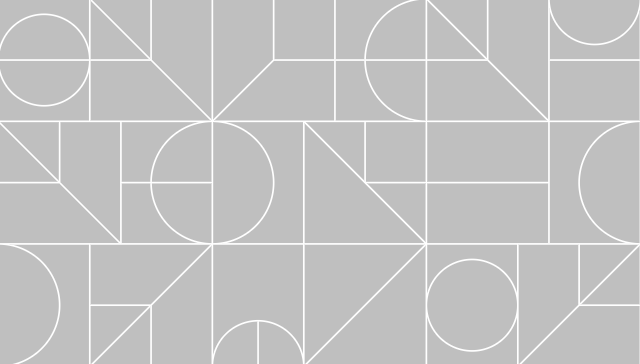
Write a Shadertoy shader that draws this pattern.

```glsl
#define ROWS_SHOWN 2.9695
#define NARROW 0.746
#define HALF_LINE 0.0068
#define MARGIN vec2(0.0136, 0.0102)
#define GROUND vec3(0.749)
#define INK vec3(1.0)

// Parts a tile can carry, one bit each
const int FALL = 1, RISE = 2, HALF_RISE = 4;
const int UP = 8, DOWN = 16, LEFT = 32, RIGHT = 64;
const int ARC_LEFT = 128, ARC_RIGHT = 256;
const int RING = 512, BOWL = 1024, DOME = 2048;
const int BAR = LEFT | RIGHT;
const int WEDGE = FALL | UP | LEFT;

// Three rows of six tiles, top row first
const int TILES[18] = int[18](
    RING | BAR, WEDGE, HALF_RISE | UP | RIGHT, ARC_RIGHT | BAR, WEDGE, BOWL | BAR,
    WEDGE, ARC_RIGHT | BAR, ARC_LEFT, FALL | UP | RIGHT, BAR, ARC_RIGHT,
    ARC_LEFT, RISE | LEFT | DOWN, DOME, RISE, RING, RISE | UP | RIGHT);

// Bit i is set where column i of the row is a full square
const int WIDE[3] = int[3](22, 25, 42);

float segment(vec2 p, vec2 a, vec2 b) {
    vec2 ab = b - a;
    return length(p - a - ab * clamp(dot(p - a, ab) / dot(ab, ab), 0.0, 1.0));
}

float ring(vec2 p, vec2 center, float radius) {
    return abs(length(p - center) - radius);
}

void addPart(inout float d, int parts, int part, float partDist) {
    if ((parts & part) != 0) d = min(d, partDist);
}

// Distance to the nearest line in a tile; q runs right and down
float tileLines(vec2 q, float w, int parts) {
    vec2 mid = vec2(0.5 * w, 0.5);
    float small = 0.5 * NARROW;
    float d = min(min(q.x, w - q.x), min(q.y, 1.0 - q.y));

    // Straight strokes
    addPart(d, parts, FALL, segment(q, vec2(0.0), vec2(w, 1.0)));
    addPart(d, parts, RISE, segment(q, vec2(0.0, 1.0), vec2(w, 0.0)));
    addPart(d, parts, HALF_RISE, segment(q, vec2(0.0, 1.0), mid));
    addPart(d, parts, UP, segment(q, mid, vec2(mid.x, 0.0)));
    addPart(d, parts, DOWN, segment(q, mid, vec2(mid.x, 1.0)));
    addPart(d, parts, LEFT, segment(q, mid, vec2(0.0, mid.y)));
    addPart(d, parts, RIGHT, segment(q, mid, vec2(w, mid.y)));

    // Circles, cut by the tile edges
    addPart(d, parts, ARC_LEFT, ring(q, vec2(0.0, 0.5), 0.5));
    addPart(d, parts, ARC_RIGHT, ring(q, vec2(w, 0.5), 0.5));
    addPart(d, parts, RING, ring(q, mid, small));
    addPart(d, parts, BOWL, ring(q, vec2(mid.x, 0.0), small));
    vec2 base = vec2(mid.x, 1.0);
    float stem = segment(q, base, base - vec2(0.0, small));
    addPart(d, parts, DOME, min(ring(q, base, small), stem));
    return d;
}

void mainImage(out vec4 fragColor, in vec2 fragCoord) {
    float pixel = ROWS_SHOWN / iResolution.y;
    vec2 p = vec2(fragCoord.x, iResolution.y - fragCoord.y) * pixel + MARGIN;

    // Find the row, then walk along its uneven columns
    int row = int(mod(floor(p.y), 3.0));
    vec2 q = vec2(mod(p.x, 3.0 + 3.0 * NARROW), fract(p.y));
    int column = 0;
    float w = 1.0;
    for (int i = 0; i < 6; i++) {
        column = i;
        w = ((WIDE[row] >> i) & 1) == 1 ? 1.0 : NARROW;
        if (q.x < w || i == 5) break;
        q.x -= w;
    }

    float d = tileLines(q, w, TILES[row * 6 + column]);
    float ink = clamp((HALF_LINE - d) / pixel + 0.5, 0.0, 1.0);
    fragColor = vec4(mix(GROUND, INK, ink), 1.0);
}
```
